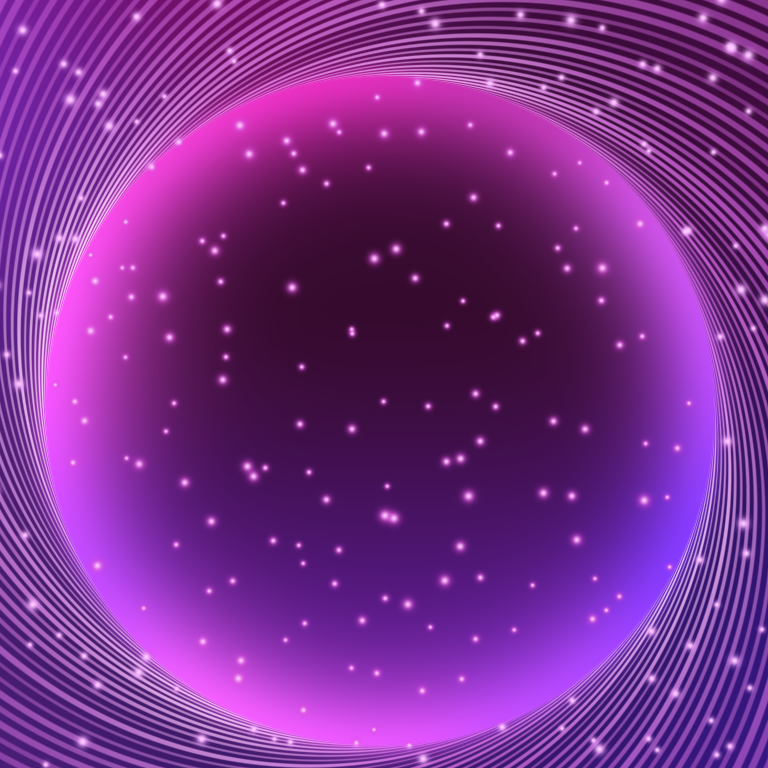
Reproduce this background procedurally as a three.js fragment shader.

```glsl
// Dark violet disc with a glowing rim, swirling light strands and scattered sparks.
varying vec2 vUv;

const float TAU = 6.2831853;
const vec2 CENTER = vec2(0.495, 0.465);
const float RADIUS = 0.434;
const float STRANDS = 76.0;
const float SWIRL = 4.2;

float hash(vec2 p) {
  return fract(sin(dot(p, vec2(127.1, 311.7))) * 43758.545);
}

// Smooth angular weight, strongest at the given heading in degrees.
float lobe(float angle, float heading, float sharpness) {
  return exp(sharpness * (cos(angle - radians(heading)) - 1.0));
}

void addTint(inout vec4 sum, float angle, float heading, vec3 tint) {
  float weight = lobe(angle, heading, 14.0);
  sum += vec4(tint * weight, weight);
}

// Rim hue blended around the circle.
vec3 rimColor(float angle) {
  vec4 sum = vec4(0.0);
  addTint(sum, angle, 5.0, vec3(0.74, 0.30, 0.98));
  addTint(sum, angle, 32.0, vec3(0.82, 0.34, 0.92));
  addTint(sum, angle, 65.0, vec3(0.74, 0.20, 0.68));
  addTint(sum, angle, 100.0, vec3(0.92, 0.18, 0.76));
  addTint(sum, angle, 135.0, vec3(0.94, 0.25, 0.84));
  addTint(sum, angle, 160.0, vec3(1.0, 0.34, 1.0));
  addTint(sum, angle, 180.0, vec3(1.0, 0.34, 1.0));
  addTint(sum, angle, 205.0, vec3(0.68, 0.27, 1.0));
  addTint(sum, angle, 238.0, vec3(0.98, 0.38, 1.0));
  addTint(sum, angle, 268.0, vec3(0.92, 0.34, 1.0));
  addTint(sum, angle, 305.0, vec3(0.72, 0.29, 1.0));
  addTint(sum, angle, 336.0, vec3(0.46, 0.21, 1.0));
  return sum.rgb / sum.a;
}

vec3 discColor(vec2 uv, float depth, float angle, vec3 rim) {
  vec3 plum = vec3(0.21, 0.04, 0.18);
  vec3 violet = vec3(0.34, 0.10, 0.55);
  vec3 base = mix(violet, plum, smoothstep(0.08, 0.62, uv.y));
  float reach = 0.092 + 0.028 * lobe(angle, 175.0, 5.0);
  float glow = exp(-pow(max(depth, 0.0) / reach, 1.55));
  return mix(base, rim, glow);
}

// Four corner hues with a magenta haze above the disc.
vec3 backdropColor(vec2 uv, float angle) {
  vec3 low = mix(vec3(0.30, 0.12, 0.48), vec3(0.22, 0.09, 0.52), uv.x);
  vec3 high = mix(vec3(0.47, 0.15, 0.70), vec3(0.26, 0.05, 0.26), smoothstep(0.0, 0.75, uv.x));
  vec3 color = mix(low, high, smoothstep(0.15, 0.85, uv.y));
  return mix(color, vec3(0.50, 0.04, 0.38), 0.8 * lobe(angle, 108.0, 14.0));
}

// Strands leave the rim tangentially; returns coverage and a random shade.
vec2 strands(float r, float angle, float pixel) {
  float gap = sqrt(max(r - RADIUS, 0.0) + 0.0004);
  float phase = STRANDS * (-angle - SWIRL * gap) / TAU;
  float density = STRANDS * length(vec2(1.0 / r, 0.5 * SWIRL / gap)) / TAU;
  float shade = hash(vec2(mod(floor(phase), STRANDS), 3.0));
  float halfWidth = mix(0.15, 0.31, shade);
  float blur = density * pixel * 0.7 + 0.04;
  float offset = abs(fract(phase) - 0.5);
  return vec2(1.0 - smoothstep(halfWidth - blur, halfWidth + blur, offset), shade);
}

// Jittered dots: x is the soft halo, y the hot core.
vec2 sparks(vec2 uv, float cells, float chance, float seed) {
  vec2 grid = uv * cells;
  vec2 light = vec2(0.0);
  for (int j = -1; j <= 1; j++) {
    for (int i = -1; i <= 1; i++) {
      vec2 cell = floor(grid) + vec2(float(i), float(j));
      vec2 spot = cell + vec2(hash(cell + seed), hash(cell + seed + 17.3));
      float size = mix(0.003, 0.006, pow(hash(cell + seed + 41.9), 1.5));
      float d = length(grid - spot) / (cells * size);
      float lit = step(hash(cell + seed + 73.1), chance);
      light += lit * vec2(exp(-0.5 * d * d), exp(-1.8 * d * d));
    }
  }
  return min(light, 1.0);
}

void main() {
  vec2 p = vUv - CENTER;
  float r = length(p);
  float angle = atan(p.y, p.x);
  float pixel = fwidth(vUv.y);
  float outer = max(r - RADIUS, 0.0);
  vec3 rim = rimColor(angle);

  // Backdrop and swirling strands
  float heat = lobe(angle, 165.0, 4.0) + 0.8 * lobe(angle, -28.0, 6.0)
             + 0.7 * lobe(angle, 238.0, 8.0) + 0.5 * lobe(angle, 75.0, 8.0);
  float nearRim = exp(-outer * 8.0);
  vec3 backdrop = backdropColor(vUv, angle) * (1.0 - 0.3 * nearRim);
  backdrop = mix(backdrop, rim, 0.95 * exp(-outer / 0.016));
  vec2 strand = strands(r, angle, pixel);
  vec3 strandTint = mix(vec3(0.82, 0.36, 0.87), vec3(1.0, 0.86, 1.0), min(heat * nearRim * 1.3, 1.0));
  float strength = mix(0.6, 1.0, strand.y) * (0.5 + 0.5 * nearRim);
  backdrop = mix(backdrop, strandTint, strand.x * strength);

  // Glowing disc
  float inside = 1.0 - smoothstep(-pixel, pixel + 0.005, r - RADIUS);
  vec3 color = mix(backdrop, discColor(vUv, RADIUS - r, angle, rim), inside);

  // Sparks, whiter among the strands
  vec2 light = min(sparks(vUv, 15.0, 0.66, 5.0) + sparks(vUv, 12.0, 0.6, 29.0), 1.0);
  vec3 halo = mix(vec3(0.95, 0.62, 1.0), vec3(0.86, 0.28, 0.86), inside);
  color = mix(color, halo, light.x * 0.85);
  color = mix(color, vec3(1.0, 0.82, 1.0), light.y * 0.9);

  gl_FragColor = vec4(color, 1.0);
}
```
